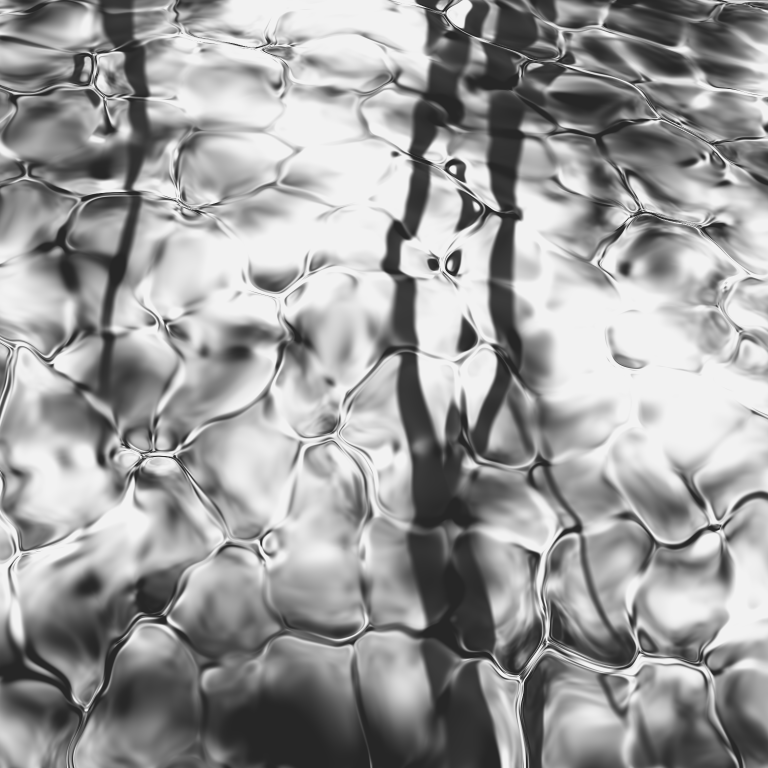
Write a Shadertoy shader that draws this texture.

```glsl
// Rippled water in black and white: lens-like wave cells bend the reflection of dark trunks and sky.

#define CELLS_ACROSS 8.6     // wave cells along the canvas width
#define CELL_JITTER 0.78     // irregularity of the cell centres
#define CREST_SHARPNESS 13.0 // higher gives narrower crests
#define LENS_BASE 0.35       // bending in the middle of a cell
#define LENS_RIM 3.4         // extra bending towards its rim
#define CLOUD_CONTRAST 1.45  // strength of soft reflected shapes
#define STREAK_CONTRAST 1.25 // strength of fine crest lines
#define SPARKLE 1.1          // glints where crests meet
#define TRUNK_TONE 0.06
#define BLACK_LEVEL 0.15
#define WHITE_LEVEL 0.95
#define SAMPLES 2            // antialiasing samples per axis

float hash(vec2 p) {
    vec3 q = fract(p.xyx * 0.1031);
    q += dot(q, q.yzx + 33.33);
    return fract((q.x + q.y) * q.z);
}

vec2 hash2(vec2 p) {
    return vec2(hash(p), hash(p + 71.7));
}

float noise(vec2 p) {
    vec2 i = floor(p), f = fract(p);
    f = f * f * (3.0 - 2.0 * f);
    return mix(mix(hash(i), hash(i + vec2(1, 0)), f.x),
               mix(hash(i + vec2(0, 1)), hash(i + vec2(1, 1)), f.x), f.y);
}

float fbm(vec2 p) {
    return 0.6 * noise(p) + 0.28 * noise(p * 2.1 + 7.3) + 0.12 * noise(p * 4.3 + 3.1);
}

float blob(vec2 p, vec2 centre, vec2 radius) {
    vec2 d = (p - centre) / radius;
    return exp(-dot(d, d));
}

float stripe(float x, float centre, float halfWidth) {
    return 1.0 - smoothstep(halfWidth - 0.006, halfWidth + 0.008, abs(x - centre));
}

// Reflected trunks, each a stripe whose centre and width follow the height
float trunks(vec2 p) {
    float y = p.y;
    float top = smoothstep(0.72, 1.0, y);
    float mainX = 0.62 - 0.10 * smoothstep(0.0, 0.6, y) + 0.07 * smoothstep(0.6, 1.0, y);
    float mainWidth = 0.040 - 0.024 * smoothstep(0.25, 0.62, y) + 0.012 * top;
    float forkX = 0.58 + 0.07 * smoothstep(0.33, 0.55, y) + 0.03 * top;
    float leftX = 0.13 + 0.05 * smoothstep(0.5, 0.8, y) - 0.03 * smoothstep(0.8, 1.0, y);
    float t = stripe(p.x, mainX, mainWidth);
    t = max(t, stripe(p.x, forkX, 0.019 + 0.018 * top) * smoothstep(0.3, 0.4, y));
    t = max(t, stripe(p.x, leftX, 0.008 + 0.018 * top) * smoothstep(0.42, 0.52, y));
    return max(t, 0.8 * stripe(p.x, 0.85 - 0.37 * y, 0.006) * (1.0 - smoothstep(0.45, 0.55, y)));
}

// Broad light of sky and foliage
float skyLight(vec2 p) {
    float light = mix(0.30, 0.70, smoothstep(0.08, 0.58, p.y));
    light += 0.36 * blob(p, vec2(0.83, 0.42), vec2(0.17, 0.17));
    light += 0.28 * blob(p, vec2(0.45, 0.72), vec2(0.24, 0.15));
    light += 0.35 * blob(p, vec2(0.48, 0.98), vec2(0.11, 0.12));
    light += 0.15 * blob(p, vec2(0.85, 0.12), vec2(0.22, 0.15));
    light -= 0.48 * blob(p, vec2(0.82, 0.94), vec2(0.20, 0.16));
    light -= 0.42 * blob(p, vec2(0.12, 0.92), vec2(0.18, 0.16));
    light -= 0.30 * blob(p, vec2(0.24, 0.50), vec2(0.15, 0.11));
    return light;
}

float water(vec2 p) {
    // Perspective: cells become smaller and flatter towards the top
    vec2 density = CELLS_ACROSS * vec2(1.0, 0.8 + 1.5 * p.y * p.y * p.y);
    float tilt = 6.0 * max(p.x - 0.5, 0.0) * p.y * p.y;
    vec2 wave = CELLS_ACROSS * vec2(p.x, 0.8 * p.y + 0.375 * pow(p.y, 4.0)) + vec2(0.0, tilt);
    wave += 0.45 * (vec2(noise(wave * 1.3), noise(wave * 1.3 + 19.0)) - 0.5);
    wave += 0.10 * (vec2(noise(wave * 4.0 + 5.0), noise(wave * 4.0 + 31.0)) - 0.5);

    // Softly blended cell centres; xy = offset, z = lens strength, w = weight
    vec2 cell = floor(wave);
    vec4 sum = vec4(0.0);
    float squares = 0.0;
    for (int j = -1; j <= 1; j++)
    for (int i = -1; i <= 1; i++) {
        vec2 id = cell + vec2(i, j);
        vec2 d = wave - id - 0.5 - CELL_JITTER * (hash2(id) - 0.5);
        float w = exp(-CREST_SHARPNESS * dot(d, d));
        sum += w * vec4(d, 0.6 + 0.8 * hash(id + 13.0), 1.0);
        squares += w * w;
    }
    vec3 lens = sum.xyz / sum.w;
    float crest = 1.0 - squares / (sum.w * sum.w);
    vec2 bend = lens.xy * lens.z * (LENS_BASE + LENS_RIM * dot(lens.xy, lens.xy));

    // Reflection seen through the bent surface
    vec2 seen = p + bend / density;
    float light = skyLight(seen);
    light += CLOUD_CONTRAST * (fbm((wave + bend) * vec2(1.0, 1.15) + 40.0) - 0.5);
    light = mix(light, TRUNK_TONE, 0.93 * trunks(p + 0.55 * bend / density));

    // Fine lines hug the crests, glints gather at their junctions
    float streak = noise(wave * 0.8 + bend * 4.2 + 90.0) - 0.5;
    light += STREAK_CONTRAST * streak * (0.10 + smoothstep(0.02, 0.5, crest));
    float glint = noise(wave * 9.0 + bend * 9.0) - 0.48;
    light += SPARKLE * glint * smoothstep(0.48, 0.64, crest);
    return mix(BLACK_LEVEL, WHITE_LEVEL, smoothstep(-0.08, 1.04, light));
}

void mainImage(out vec4 fragColor, in vec2 fragCoord) {
    float tone = 0.0;
    for (int j = 0; j < SAMPLES; j++)
    for (int i = 0; i < SAMPLES; i++) {
        vec2 shift = (vec2(i, j) + 0.5) / float(SAMPLES) - 0.5;
        tone += water((fragCoord + shift) / iResolution.xy);
    }
    fragColor = vec4(vec3(tone / float(SAMPLES * SAMPLES)), 1.0);
}
```
